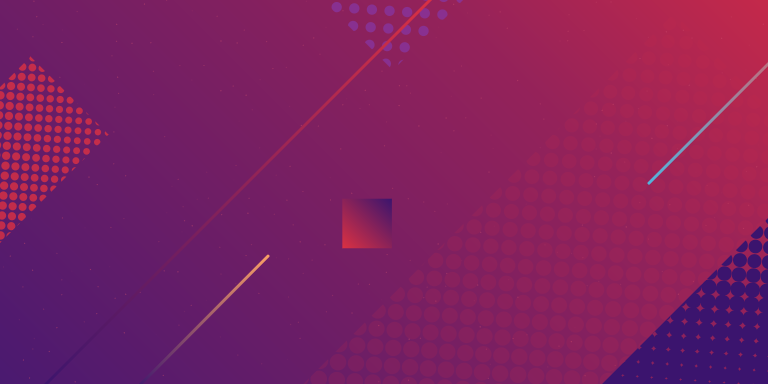
Reproduce this background procedurally as a Shadertoy shader.

```glsl
// Diagonal violet-to-crimson gradient with halftone patches, slanted lines and a small square.

// Canvas units: height is 1, origin at the lower left
const vec3 VIOLET  = vec3(0.29, 0.10, 0.44);
const vec3 MAGENTA = vec3(0.585, 0.135, 0.35);
const vec3 CRIMSON = vec3(0.77, 0.16, 0.29);
const vec3 NAVY    = vec3(0.23, 0.08, 0.43);
const vec3 RED     = vec3(0.86, 0.19, 0.26);
const vec3 LILAC   = vec3(0.53, 0.20, 0.60);
const vec3 ORANGE  = vec3(0.97, 0.62, 0.40);
const vec3 CYAN    = vec3(0.33, 0.70, 0.86);
const vec3 ROSE    = vec3(0.76, 0.42, 0.48);
const vec3 SPECK   = vec3(0.80, 0.30, 0.42);

const float GRADIENT_KNEE = 0.72;
const float LINE_RADIUS = 0.0038;
const float DOT_TILT = 0.07;
const vec2  SQUARE_CENTER = vec2(0.956, 0.418);
const float SQUARE_HALF = 0.0645;
const float CORNER_EDGE = 1.568;
const float SPECK_CELL = 0.035;
const float SPECK_CHANCE = 0.2;

float pixel;

// Antialiased coverage of a signed distance
float fill(float d) {
    return clamp(0.5 - d / pixel, 0.0, 1.0);
}

vec2 hash22(vec2 p) {
    vec3 q = fract(vec3(p.xyx) * vec3(0.1031, 0.1030, 0.0973));
    q += dot(q, q.yzx + 33.33);
    return fract((q.xx + q.yz) * q.zy);
}

// Slightly tilted lattice of discs; radius is a share of the spacing
float dots(vec2 p, vec2 anchor, float spacing, float radius) {
    float c = cos(DOT_TILT), s = sin(DOT_TILT);
    vec2 q = mat2(c, s, -s, c) * (p - anchor) / spacing;
    return fill((length(fract(q + 0.5) - 0.5) - radius) * spacing);
}

// Box in diagonal coordinates: x runs down-right, y runs up-right
float diagonalBox(vec2 diag, vec2 low, vec2 high) {
    vec2 d = max(low - diag, diag - high);
    return fill(max(d.x, d.y) * 0.7071);
}

// Line from a to b whose colour shifts along its length
vec3 gradientLine(vec3 base, vec2 p, vec2 a, vec2 b, vec3 colorA, vec3 colorB) {
    vec2 ab = b - a;
    float t = clamp(dot(p - a, ab) / dot(ab, ab), 0.0, 1.0);
    float d = length(p - a - ab * t) - LINE_RADIUS;
    return mix(base, mix(colorA, colorB, t), fill(d));
}

vec3 background(float t) {
    vec3 lower = mix(VIOLET, MAGENTA, clamp(t / GRADIENT_KNEE, 0.0, 1.0));
    return mix(lower, CRIMSON, clamp((t - GRADIENT_KNEE) / (1.0 - GRADIENT_KNEE), 0.0, 1.0));
}

float specks(vec2 p) {
    vec2 cell = floor(p / SPECK_CELL);
    vec2 offset = 0.15 + 0.7 * hash22(cell);
    vec2 trait = hash22(cell + 71.0);
    float d = length(p - (cell + offset) * SPECK_CELL) - 0.0015;
    return fill(d) * step(trait.x, SPECK_CHANCE) * trait.y;
}

void mainImage(out vec4 fragColor, in vec2 fragCoord) {
    pixel = 1.0 / iResolution.y;
    vec2 p = fragCoord * pixel;
    vec2 diag = vec2(p.x - p.y, p.x + p.y);

    vec3 color = background(diag.y / 3.0);
    color = mix(color, SPECK, 0.5 * specks(p));

    // Broad faint halftone on the right
    float patchMask = diagonalBox(diag, vec2(0.79, -1.0), vec2(CORNER_EDGE, 2.72));
    float faint = dots(p, vec2(1.419, 0.349), 0.047, mix(0.46, 0.36, p.y));
    color = mix(color, CRIMSON, 0.16 * faint * patchMask);

    // Red halftone at the left edge
    patchMask = diagonalBox(diag, vec2(-0.773, -1.0), vec2(-0.367, 0.932));
    float red = dots(p, vec2(0.281, 0.654), 0.026, mix(0.42, 0.31, p.x / 0.28));
    color = mix(color, RED, 0.8 * red * patchMask);

    // Lilac halftone at the top
    patchMask = diagonalBox(diag, vec2(-1.0, 1.84), vec2(0.206, 4.0));
    float lilac = dots(p, vec2(1.008, 0.880), 0.046, 0.29);
    color = mix(color, LILAC, 0.85 * lilac * patchMask);

    // Navy corner: discs swell downward until only small gaps remain
    patchMask = fill((CORNER_EDGE - diag.x) * 0.7071);
    float swell = mix(0.66, 0.47, clamp(p.y / 0.34, 0.0, 1.0));
    float navy = dots(p, vec2(1.927, 0.323), 0.0378, swell);
    color = mix(color, NAVY, navy * patchMask);

    // Slanted lines
    color = gradientLine(color, p, vec2(0.10, -0.02), vec2(1.14, 1.02), NAVY, RED);
    color = gradientLine(color, p, vec2(0.347, -0.02), vec2(0.698, 0.333), NAVY, ORANGE);
    color = gradientLine(color, p, vec2(1.690, 0.523), vec2(2.02, 0.853), CYAN, ROSE);

    // Small square, red to navy along its diagonal
    vec2 q = p - SQUARE_CENTER;
    float blend = clamp(0.5 + (q.x + q.y) / (4.0 * SQUARE_HALF), 0.0, 1.0);
    float square = fill(max(abs(q.x), abs(q.y)) - SQUARE_HALF);
    color = mix(color, mix(RED, NAVY, blend), square);

    fragColor = vec4(color, 1.0);
}
```
